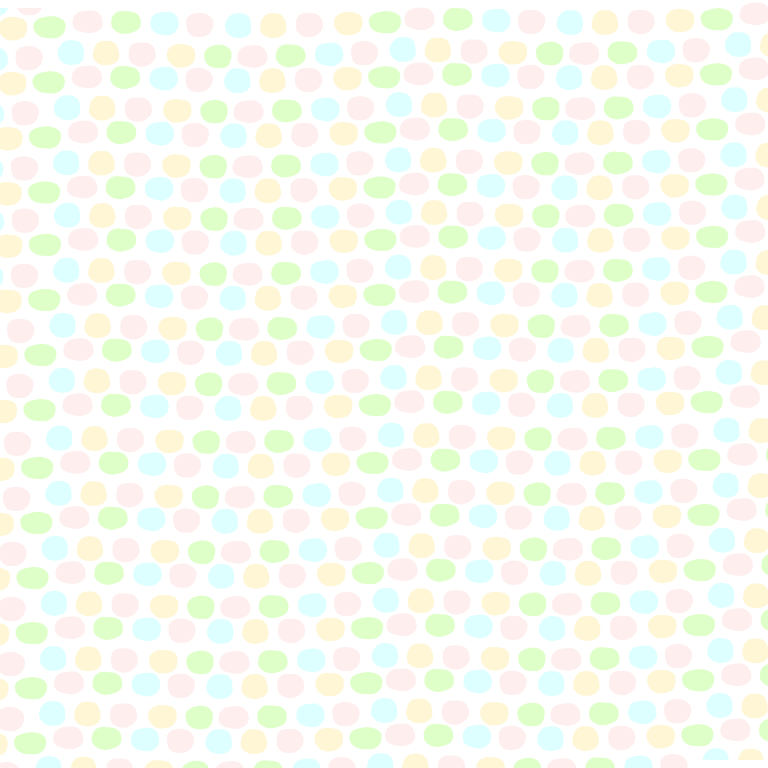
Write a three.js fragment shader that draws this pattern.

```glsl
// Pastel pebble dots in slightly leaning rows, printed in repeating tiles on white.
#define CANVAS 768.0
#define ROW_PITCH 27.54
#define DOT_PITCH 36.87
#define TILE_STEP vec2(333.6, -4.0)
#define ROWS 28.0
#define MARGIN 8.0
#define WOBBLE 0.022
#define PINK vec3(1.0, 0.933, 0.933)
#define BLUE vec3(0.87, 1.0, 1.0)
#define YELLOW vec3(1.0, 0.965, 0.84)
#define GREEN vec3(0.87, 1.0, 0.78)
#define TAU 6.2831853

varying vec2 vUv;

float hash(float n) {
  return fract(sin(n * 127.1 + 3.7) * 43758.5453);
}

// Every third dot is pink; the others cycle through three tints.
vec3 dotColour(float id) {
  float place = mod(id, 3.0);
  float tint = mod(floor(id / 3.0) + place, 3.0);
  if (place > 1.5) return PINK;
  return tint < 0.5 ? BLUE : tint < 1.5 ? YELLOW : GREEN;
}

// Half width and half height, swelling and flattening along the sequence.
vec2 dotSize(float id, float odd) {
  float swell = cos(TAU * (id - 5.0) / 9.0);
  vec2 size = vec2(14.0 + swell, 11.8 - 0.6 * swell);
  if (id == 4.0) size += mix(1.2, -1.2, odd) * vec2(1.0, -0.3);
  return size;
}

// Approximate signed distance to a rounded, uneven pebble.
float pebble(vec2 v, vec2 size, float id) {
  vec2 e = pow(abs(v / size) + 1e-4, vec2(2.3));
  float a = atan(v.y, v.x + 1e-4);
  float rim = 1.0 + WOBBLE * (sin(3.0 * a + TAU * hash(id))
                  + 0.6 * sin(5.0 * a + TAU * hash(id + 20.0)));
  return (pow(e.x + e.y, 1.0 / 2.3) / rim - 1.0) * min(size.x, size.y);
}

// Start of a row: lean, stepped slips and a shifted second band.
vec2 rowOrigin(float row, float odd) {
  float slip = floor((row + 5.0) / 8.0);
  float band = floor((row + 1.0) / 8.0);
  vec2 origin = vec2(mix(89.3, 70.0, odd), 23.8 + 3.3 * odd + ROW_PITCH * row);
  origin.x -= 0.4 * row + 3.0 * slip;
  if (band == 1.0) origin += vec2(1.6, -2.7);
  return origin;
}

void main() {
  vec2 p = vec2(vUv.x, 1.0 - vUv.y) * CANVAS;
  float soft = 0.5 * max(fwidth(p.x), fwidth(p.y)) + 0.1;
  vec3 colour = vec3(1.0);

  for (int t = -1; t <= 2; t++) {
    float tile = float(t);
    vec2 q = p - TILE_STEP * tile - vec2(-1.8, 1.0) * mod(tile, 2.0);
    float nearRow = floor((q.y - 25.0) / ROW_PITCH + 0.5);

    for (int k = -1; k <= 1; k++) {
      float row = nearRow + float(k);
      float odd = mod(row, 2.0);

      // The first and last tiles end at a narrow margin.
      bool inside = row >= 0.0 && row < ROWS;
      if (t == -1) inside = row >= -1.0 && row < ROWS && p.y > MARGIN;
      if (t == 2) inside = inside && p.y < CANVAS - MARGIN;
      if (!inside) continue;

      // Nearest of the nine dots; even rows start five dots later.
      vec2 v = q - rowOrigin(row, odd);
      float column = clamp(floor(v.x / DOT_PITCH + 0.5), 0.0, 8.0);
      float id = mod(column + 5.0 * (1.0 - odd), 9.0);
      vec2 center = vec2(DOT_PITCH * column + 1.6 * cos(TAU * id / 3.5),
                         -2.0 * cos(TAU * column / 9.0));

      float d = pebble(v - center, dotSize(id, odd), id);
      colour = mix(colour, dotColour(id), 1.0 - smoothstep(-soft, soft, d));
    }
  }
  gl_FragColor = vec4(colour, 1.0);
}
```
